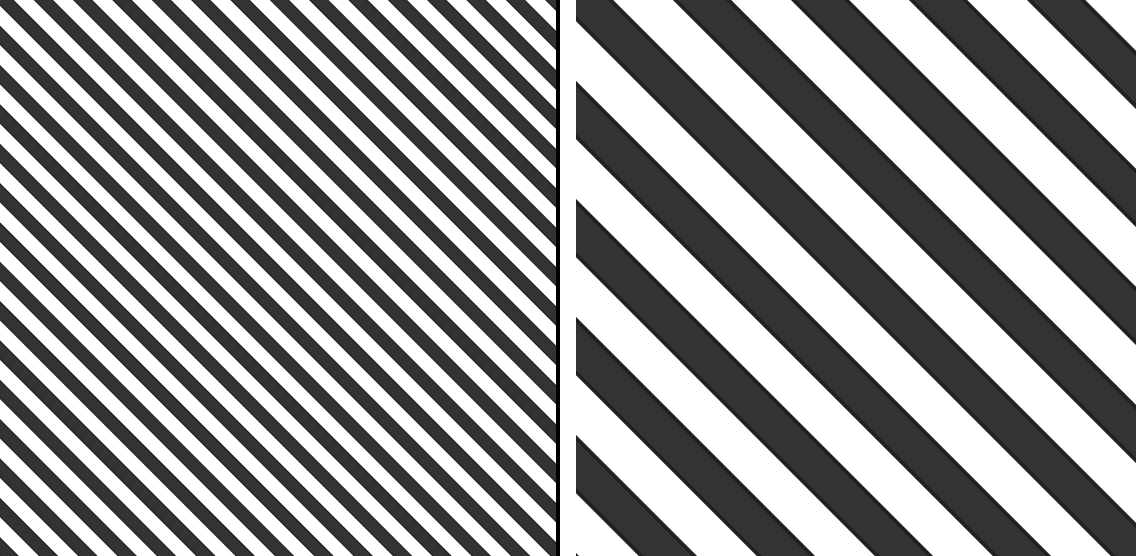
Left: the whole. Right: its middle third, enlarged.
A Shadertoy shader for this pattern:

```glsl
// Even diagonal stripes, charcoal on white, falling from upper left to lower right.
// Each stripe is a repeated signed distance band with a thin darker rim;
// the stripes fill a square, and a narrow black strip closes the right side.

const float STRIPE_COUNT = 14.132;   // repeats along one side of the square
const float STRIPE_SHIFT = 0.0072;   // centre offset from the falling diagonal
const float STRIPE_DUTY  = 0.495;    // dark share of one repeat
const float RIM_WIDTH    = 0.0023;   // darker edge inside each stripe

const vec3 PAPER    = vec3(1.0);
const vec3 CHARCOAL = vec3(0.20);
const vec3 RIM      = vec3(0.13);
const vec3 BORDER   = vec3(0.0);

// Coverage of the region where the distance is negative
float coverage(float dist, float pixel) {
    return clamp(0.5 - dist / pixel, 0.0, 1.0);
}

// Signed distance to the nearest falling diagonal stripe
float stripeDistance(vec2 p, float count, float shift, float duty) {
    float phase = (p.x + p.y - 1.0 - shift) * count;
    float fromCentre = abs(fract(phase + 0.5) - 0.5);
    return (fromCentre - 0.5 * duty) / (count * sqrt(2.0));
}

// Stripe colour with the rim inside its edge
vec3 stripeColor(float dist, float pixel) {
    vec3 ink = mix(RIM, CHARCOAL, coverage(dist + RIM_WIDTH, pixel));
    return mix(PAPER, ink, coverage(dist, pixel));
}

void mainImage(out vec4 fragColor, in vec2 fragCoord) {
    float pixel = 1.0 / iResolution.y;
    vec2 p = fragCoord * pixel;

    float dist = stripeDistance(p, STRIPE_COUNT, STRIPE_SHIFT, STRIPE_DUTY);
    vec3 color = stripeColor(dist, pixel);

    // Black strip beyond the square
    color = mix(BORDER, color, coverage(p.x - 1.0, pixel));

    fragColor = vec4(color, 1.0);
}
```
